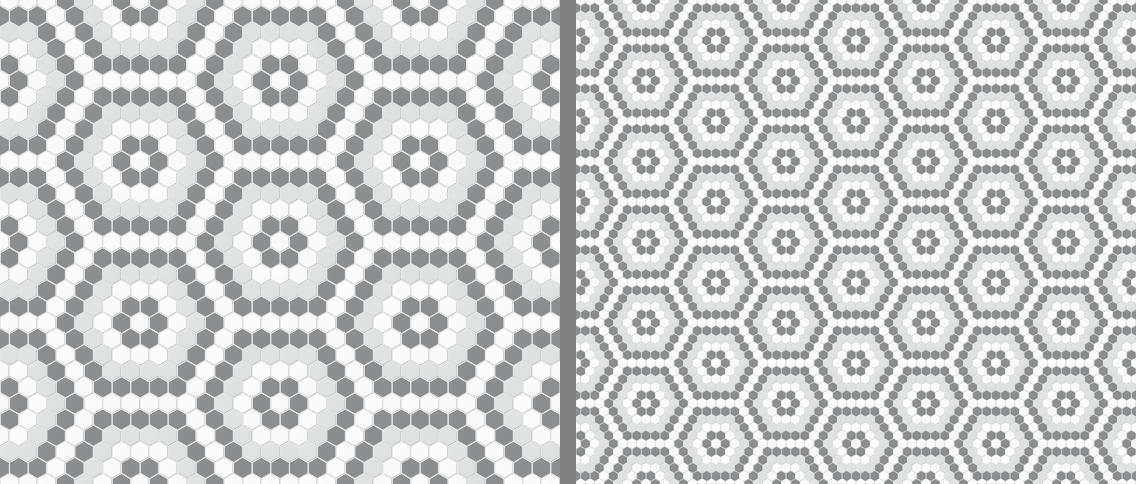
Left: one tile. Right: repeated 2 by 2.
Write a Shadertoy shader that draws this pattern.

```glsl
// Hexagon mosaic floor: concentric rings of grey and white tiles with pale grout.
#define TILES 30.0                    // tiles across and rows down
#define ROSETTE vec2(15.0, 10.0)      // rosette period in columns and rows
#define GAP 0.085                     // grout width in tile widths
#define SHADOW_SHIFT vec2(0.018, -0.022)
#define VARIATION 0.010               // tone change between tiles
#define SHEEN 0.010                   // gradient over one tile
#define WHITE vec3(0.982)
#define PALE vec3(0.878, 0.888, 0.882)
#define DARK vec3(0.548, 0.554, 0.558)
#define GROUT vec3(0.90)
#define SHADOW vec3(0.71, 0.71, 0.72)

const float ROW_HEIGHT = 0.8660254;

float hash(vec2 p) {
    vec3 q = fract(p.xyx * vec3(0.1031, 0.1030, 0.0973));
    q += dot(q, q.yzx + 33.33);
    return fract((q.x + q.y) * q.z);
}

// Signed distance to a pointy-top hexagon of unit width
float hexagon(vec2 p) {
    p = abs(p);
    return max(p.x, dot(p, vec2(0.5, ROW_HEIGHT))) - 0.5;
}

// Steps from tile to tile for an offset in columns and rows
float hexSteps(vec2 offset) {
    offset = abs(offset);
    return max(offset.y, offset.x + 0.5 * offset.y);
}

// Column and row of the nearest tile; even rows sit half a tile over
vec2 nearestTile(vec2 p) {
    vec2 grid = vec2(p.x, p.y / ROW_HEIGHT);
    vec2 odd = vec2(round(grid.x), 2.0 * floor(grid.y * 0.5) + 1.0);
    vec2 even = vec2(floor(grid.x) + 0.5, 2.0 * round(grid.y * 0.5));
    vec2 toOdd = p - odd * vec2(1.0, ROW_HEIGHT);
    vec2 toEven = p - even * vec2(1.0, ROW_HEIGHT);
    return dot(toOdd, toOdd) < dot(toEven, toEven) ? odd : even;
}

// Ring number around the closest rosette centre
float ringIndex(vec2 tile) {
    vec2 halfPeriod = 0.5 * ROSETTE;
    vec2 rel = tile - vec2(15.0, 5.0);
    vec2 a = mod(rel + halfPeriod, ROSETTE) - halfPeriod;
    vec2 b = mod(rel, ROSETTE) - halfPeriod;
    return round(min(hexSteps(a), hexSteps(b)));
}

vec3 ringColor(float ring) {
    if (ring == 1.0 || ring == 4.0) return DARK;
    return ring == 3.0 ? PALE : WHITE;
}

void mainImage(out vec4 fragColor, in vec2 fragCoord) {
    vec2 p = fragCoord / iResolution.xy * TILES * vec2(1.0, ROW_HEIGHT);
    float pixel = TILES / iResolution.x;
    vec2 tile = nearestTile(p);
    vec2 local = p - tile * vec2(1.0, ROW_HEIGHT);

    // Tile glaze with slight wrapped variation
    vec3 glaze = ringColor(ringIndex(tile));
    glaze += VARIATION * (hash(mod(tile, TILES)) - 0.5);
    glaze += SHEEN * dot(local, vec2(-0.7, 0.7));

    // Grout, then the shadow beside each tile, then the tile
    float edge = 0.5 * pixel;
    float shade = hexagon(local - SHADOW_SHIFT) + 0.5 * GAP;
    float face = hexagon(local) + 0.5 * GAP;
    vec3 color = mix(SHADOW, GROUT, smoothstep(-edge, edge, shade));
    color = mix(glaze, color, smoothstep(-edge, edge, face));

    fragColor = vec4(clamp(color, 0.0, 1.0), 1.0);
}
```
